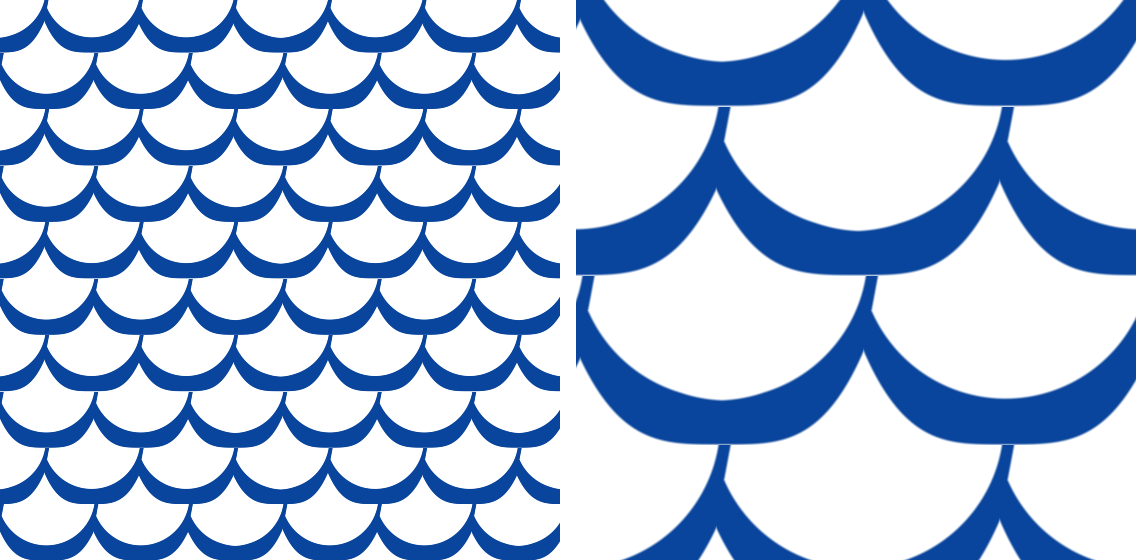
Left, the full canvas; right, a detail of the centre.
Give the GLSL for this pattern, as a three.js fragment shader.

```glsl
// Rows of overlapping blue fish-scale crescents on white, staggered row by row.
varying vec2 vUv;

const vec3 PAPER = vec3(1.0);
const vec3 INK = vec3(0.035, 0.27, 0.61);

const float SCALE_WIDTH = 0.16875;  // canvas units
const float ROW_PITCH = 0.1008;     // canvas units
const float FIRST_ROW = 0.0944;     // bottom of the top row, from the top edge
const float EVEN_CENTER = 0.5012;   // center of a peaked scale, even rows
const float ODD_CENTER = 0.4202;    // center of a peaked scale, odd rows
const float SOFT = 0.006;           // edge softness, in scale widths

float edge(float d) {
  return smoothstep(-SOFT, SOFT, d);
}

// Signed distance to the round hollow of a scale, positive inside.
float hollow(vec2 p, float peaked) {
  float vertex = 0.006 * peaked * max(1.0 - abs(p.x) / 0.15, 0.0);
  return 0.5144 - length(p - vec2(0.0, 0.679)) + vertex;
}

// Signed distance above the full-bellied lower outline, rising to the cusps.
float aboveBelly(vec2 p, float cuspHeight) {
  float t = abs(p.x) * 2.0;
  float height = cuspHeight * pow(t, 3.5);
  float slope = 7.0 * cuspHeight * pow(t, 2.5);
  return (p.y - height - 0.5 * SOFT) / sqrt(1.0 + slope * slope);
}

// Distance to the right of the thin stem that joins two scales.
float rightOfStem(vec2 p) {
  return p.x + 0.4707 - 0.187 * (p.y - 0.484);
}

// Ink coverage at p, measured from the bottom center of a scale.
// Every third scale has a peaked hollow and a taller right cusp.
float scaleInk(vec2 p, float column) {
  float kind = mod(column, 3.0);
  float peaked = 1.0 - step(0.5, kind);
  float afterPeaked = step(0.5, kind) * (1.0 - step(1.5, kind));
  float tall = p.x > 0.0 ? peaked : afterPeaked;
  float cuspHeight = mix(0.303, 0.33, tall);

  float ownHollow = min(hollow(p, peaked), rightOfStem(p));
  float leftHollow = hollow(p + vec2(1.0, 0.0), 0.0);
  float white = max(ownHollow, leftHollow);
  return edge(aboveBelly(p, cuspHeight)) * (1.0 - edge(white));
}

void main() {
  // Each row fills the band that ends at its own bottom line.
  float rowPos = (1.0 - vUv.y - FIRST_ROW) / ROW_PITCH;
  float row = ceil(rowPos);
  float center = mix(EVEN_CENTER, ODD_CENTER, mod(row, 2.0));

  float columnPos = (vUv.x - center) / SCALE_WIDTH;
  float column = floor(columnPos + 0.5);
  vec2 p = vec2(columnPos - column, (row - rowPos) * ROW_PITCH / SCALE_WIDTH);

  gl_FragColor = vec4(mix(PAPER, INK, scaleInk(p, column)), 1.0);
}
```
